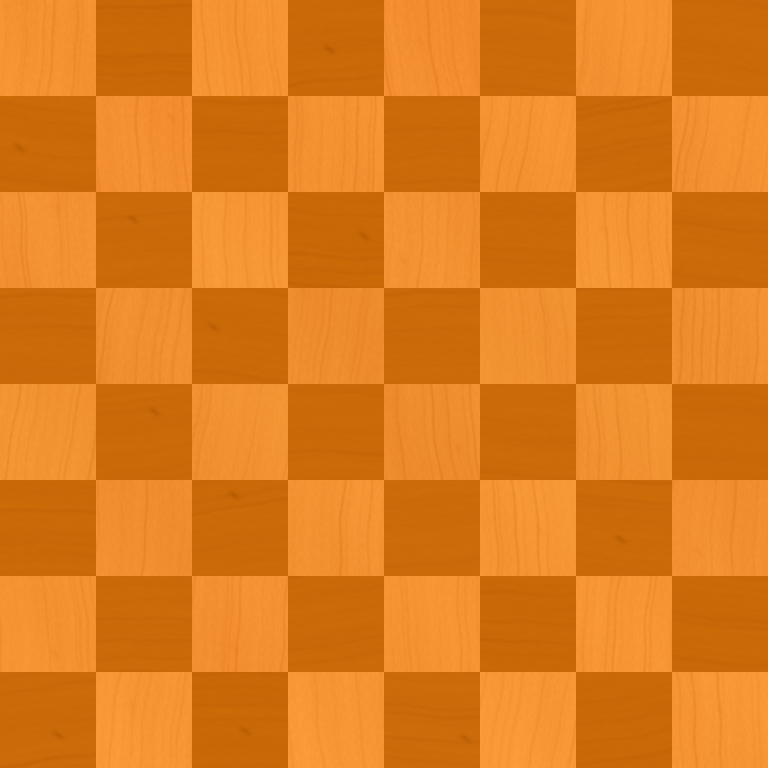
A WebGL 1 fragment shader for this pattern:

```glsl
precision highp float;

uniform vec2 u_resolution;

float hash(vec2 p) {
  return fract(sin(dot(p, vec2(127.1, 311.7))) * 43758.5);
}

// Signed distance to the nearest square edge, alternating in sign
vec2 edgeWave(vec2 p) {
  return 0.5 - abs(mod(p + 0.5, 2.0) - 1.0);
}

// Short pores: cellular noise, 1 at each feature point
float pores(vec2 p, vec2 tile) {
  vec2 cell = floor(p);
  float nearest = 1.0;
  for (int j = -1; j <= 1; j++) {
    for (int i = -1; i <= 1; i++) {
      vec2 c = cell + vec2(float(i), float(j));
      vec2 seed = c + tile * 17.3;
      vec2 point = c + vec2(hash(seed), hash(seed + 5.7));
      nearest = min(nearest, length(p - point));
    }
  }
  return 1.0 - smoothstep(0.0, 0.75, nearest);
}

// Growth lines at jittered positions, each with its own strength
float veins(float x, vec2 tile) {
  float cell = floor(x);
  float sum = 0.0;
  for (int i = -1; i <= 1; i++) {
    float c = cell + float(i);
    vec2 seed = vec2(c, c * 0.37) + tile * 11.9;
    float d = abs(x - c - hash(seed));
    float strength = hash(seed + 3.1);
    sum += strength * strength * (1.0 - smoothstep(0.02, 0.25, d));
  }
  return sum;
}

// Bends the fibres of one square; x runs across the grain, y along it
vec2 bendGrain(vec2 p, vec2 tile) {
  float phase = 6.28 * hash(tile + 2.3);
  float tilt = 0.28 * (hash(tile + 7.1) - 0.5);
  p.x += tilt * p.y + 0.025 * sin(3.0 * p.y + phase);
  p.x += 0.008 * sin(9.0 * p.y + 6.0 * p.x + phase * 2.0);
  return p;
}

// Broad soft streaks along the grain, roughly -1 to 1
float streaks(vec2 p, vec2 tile) {
  float phase = 6.28 * hash(tile + 4.9);
  return 0.45 * sin(11.0 * p.x + 1.2 * p.y + phase)
       + 0.30 * sin(27.0 * p.x - 1.7 * p.y + phase * 3.0)
       + 0.25 * sin(61.0 * p.x + 2.0 * p.y + phase * 5.0);
}

// Small smudged knot, present in some squares only
float knot(vec2 p, vec2 tile) {
  vec2 center = 0.15 + 0.7 * vec2(hash(tile + 8.3), hash(tile + 6.1));
  vec2 d = (p - center) * vec2(30.0, 17.0);
  d.x += 0.7 * sin(d.y * 1.5);
  return step(0.6, hash(tile + 9.7)) * exp(-dot(d, d));
}

vec3 lightWood(vec2 p, vec2 tile) {
  vec2 g = bendGrain(p, tile);
  vec3 color = mix(vec3(0.945, 0.55, 0.18), vec3(0.97, 0.59, 0.205), hash(tile + 1.7));
  // Duller rows across the middle of the board
  color -= vec3(0.02, 0.012, 0.01) * (1.0 - smoothstep(0.5, 2.5, abs(tile.y - 3.5)));
  float shade = 0.009 * streaks(g, tile)
              + 0.008 * sin(2.5 * p.x + 2.0 * p.y + 6.28 * hash(tile))
              - 0.040 * veins(g.x * 10.0, tile)
              - 0.014 * pores(g * vec2(38.0, 13.0), tile)
              - 0.020 * knot(p, tile) + 0.014;
  return color + shade * vec3(0.8, 1.0, 0.9);
}

vec3 darkWood(vec2 p, vec2 tile) {
  vec2 g = bendGrain(p, tile);
  vec3 color = vec3(0.79, 0.41, 0.03) + 0.012 * (hash(tile + 1.7) - 0.5);
  float shade = 0.008 * streaks(g, tile)
              - 0.022 * veins(g.x * 7.0, tile)
              - 0.008 * pores(g * vec2(30.0, 9.0), tile)
              - 0.065 * knot(p, tile) + 0.007;
  return color + shade * vec3(1.0, 0.75, 0.3);
}

void main() {
  vec2 board = 8.0 * gl_FragCoord.xy / u_resolution;
  vec2 tile = floor(board);
  vec2 p = board - tile;

  // Antialiased checker: dark in the lower left corner
  vec2 side = clamp(edgeWave(board) * u_resolution / 4.0, -1.0, 1.0);
  float isLight = 0.5 - 0.5 * side.x * side.y;

  // Grain is upright in light squares and level in dark ones
  gl_FragColor = vec4(mix(darkWood(p.yx, tile), lightWood(p, tile), isLight), 1.0);
}
```
